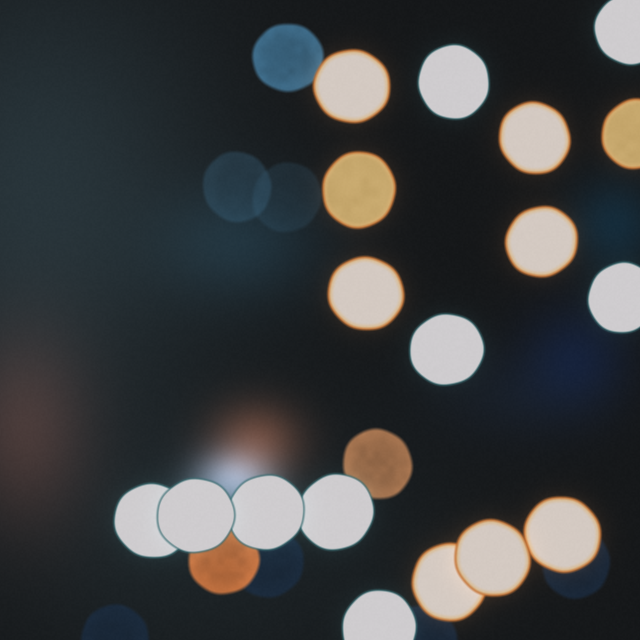
This background is drawn by a Shadertoy shader. Its source:

```glsl
float hash(vec2 p) {
    p = fract(p * vec2(0.1031, 0.1173));
    p += dot(p, p.yx + 33.33);
    return fract((p.x + p.y) * p.x * 17.0);
}

float noise(vec2 p) {
    vec2 i = floor(p), f = fract(p);
    f = f * f * (3.0 - 2.0 * f);
    return mix(mix(hash(i), hash(i + vec2(1, 0)), f.x),
               mix(hash(i + vec2(0, 1)), hash(i + vec2(1, 1)), f.x), f.y);
}

float glow(vec2 p, vec2 centre, vec2 size) {
    vec2 q = (p - centre) / size;
    return exp(-dot(q, q));
}

// Signed distance to a slightly squashed, uneven disc
float discDistance(vec2 p, vec2 centre, float radius, float seed) {
    vec2 q = p - centre;
    float a = atan(q.y, q.x);
    float wobble = 0.025 * cos(2.0 * a + seed * 2.3) + 0.008 * sin(7.0 * a + seed);
    return length(q) - radius * (1.0 + wobble);
}

// Translucent disc, a little brighter along its edge
vec3 faintDisc(vec3 col, vec2 p, vec2 centre, float seed, vec3 tint, float alpha) {
    float d = discDistance(p, centre, 0.054, seed);
    tint *= 0.92 + 0.12 * smoothstep(-0.03, 0.0, d) + 0.08 * noise(p * 90.0);
    return mix(col, tint, alpha * smoothstep(0.004, -0.004, d));
}

// Opaque light with a coloured fringe and a weak halo
vec3 brightDisc(vec3 col, vec2 p, vec2 centre, float radius, float seed, bool warm, bool gold) {
    float d = discDistance(p, centre, radius, seed);
    vec3 rim = warm ? vec3(0.76, 0.44, 0.20) : vec3(0.22, 0.42, 0.44);
    vec3 fill = warm ? vec3(0.83, 0.79, 0.76) : vec3(0.81, 0.80, 0.81);
    if (gold) fill = vec3(0.76, 0.64, 0.41) + 0.03 * noise(p * 70.0);
    if (warm) fill = mix(fill, vec3(0.86, 0.70, 0.46), 0.7 * smoothstep(-0.012, -0.002, d));
    col += rim * 0.09 * exp(-max(d, 0.0) / 0.014);
    col = mix(col, rim, smoothstep(0.003, -0.003, d));
    return mix(col, fill, smoothstep(0.0, warm ? -0.006 : -0.004, d));
}

vec3 background(vec2 p) {
    vec3 col = vec3(0.083, 0.091, 0.098);
    float mottle = 0.75 + 0.5 * noise(p * 5.0 + 3.0);
    // Cool haze on the left and warm light below it
    col += vec3(0.075, 0.115, 0.130) * glow(p, vec2(0.06, 0.70), vec2(0.28, 0.36));
    col += vec3(0.025, 0.040, 0.045) * mottle * glow(p, vec2(0.3, 0.15), vec2(0.4, 0.25));
    col += vec3(0.170, 0.085, 0.065) * glow(p, vec2(0.04, 0.33), vec2(0.10, 0.15));
    col += vec3(0.030, 0.085, 0.115) * glow(p, vec2(0.38, 0.62), vec2(0.13, 0.09));
    // Deep blue spots on the right
    col += vec3(0.000, 0.035, 0.120) * glow(p, vec2(0.90, 0.44), vec2(0.08, 0.08));
    col += vec3(0.000, 0.080, 0.130) * glow(p, vec2(0.96, 0.65), vec2(0.07, 0.07));
    col += vec3(0.010, 0.025, 0.050) * glow(p, vec2(0.80, 0.38), vec2(0.12, 0.07));
    // Blurred lamp above the lower row
    col += vec3(0.320, 0.170, 0.110) * glow(p, vec2(0.40, 0.31), vec2(0.07, 0.06));
    col += vec3(0.420, 0.480, 0.570) * glow(p, vec2(0.365, 0.25), vec2(0.06, 0.045));
    return col;
}

void mainImage(out vec4 fragColor, in vec2 fragCoord) {
    vec2 p = fragCoord / iResolution.xy;
    vec3 col = background(p);

    // Blue discs, fading down the upper middle
    for (int i = 0; i < 3; i++) {
        float k = float(i);
        vec2 centre = vec2(0.41 + 0.04 * cos(3.0 * k), 0.91 - 0.24 * sin(k));
        col = faintDisc(col, p, centre, k, vec3(0.23, 0.40, 0.51), 0.95 / (1.0 + 2.0 * k));
    }
    // Dim blue and orange discs behind the lower row
    for (int i = 0; i < 4; i++) {
        float k = float(i);
        vec2 centre = vec2(0.18 + 0.24 * k, 0.12 * mod(k, 2.0));
        col = faintDisc(col, p, centre, k + 4.0, vec3(0.10, 0.18, 0.28), 0.6);
    }
    for (int i = 0; i < 2; i++) {
        float k = float(i);
        vec2 centre = vec2(0.35 + 0.24 * k, 0.125 + 0.15 * k);
        col = faintDisc(col, p, centre, k + 8.0, mix(vec3(0.74, 0.43, 0.24), vec3(0.63, 0.44, 0.30), k), 0.95);
    }
    // Evenly scattered lights in the upper right
    for (int i = 2; i < 12; i++) {
        float k = float(i);
        vec2 spread = fract(0.5 + k * vec2(0.7549, 0.5698));
        vec2 centre = vec2(1.0 - 0.56 * spread.x, 0.42 + 0.58 * spread.y);
        bool gold = i % 5 == 2;
        col = brightDisc(col, p, centre, 0.055 + 0.005 * spread.x, k, gold || i % 2 == 1, gold);
    }
    // Crowded row of lights near the bottom
    for (int i = 0; i < 8; i++) {
        float k = float(i);
        float drop = pow(fract(k * 0.38), 3.0);
        vec2 centre = vec2(0.15 + 0.75 * fract(0.5 + k * 0.618), 0.2 - 0.25 * drop);
        col = brightDisc(col, p, centre, 0.06, k + 2.0, centre.x > 0.65, false);
    }

    // Fine film grain
    col += 0.012 * (noise(p * 400.0) - 0.5);
    fragColor = vec4(clamp(col, 0.0, 1.0), 1.0);
}
```
